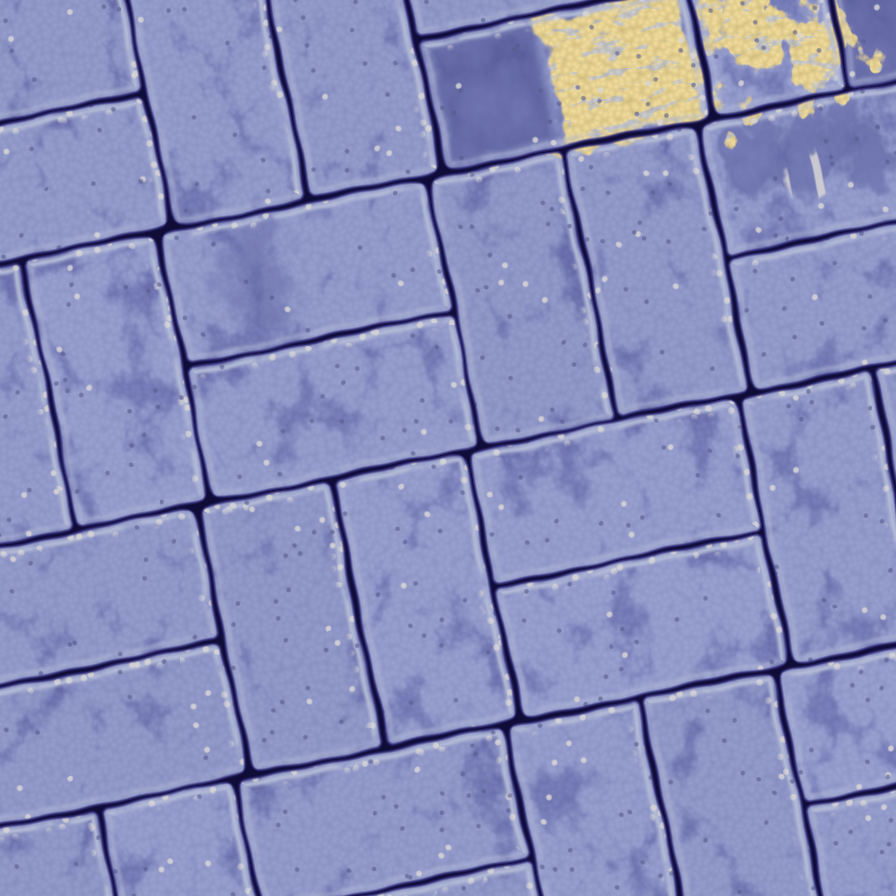
Give the GLSL for this texture, as a Shadertoy shader.

```glsl
// Tilted basketweave of painted blue paving bricks with dark joints and worn patches.

const float CELL = 0.308;    // side of a two-brick block, in canvas heights
const float TILT = 0.2;      // rotation of the paving, in radians
const float STAGGER = 0.06;  // sideways slip of each row, in blocks

const vec3 PAINT  = vec3(0.57, 0.60, 0.79);
const vec3 SHADE  = vec3(0.42, 0.44, 0.68);
const vec3 PALE   = vec3(0.70, 0.73, 0.84);
const vec3 GROOVE = vec3(0.17, 0.15, 0.44);
const vec3 DEEP   = vec3(0.06, 0.05, 0.22);
const vec3 YELLOW = vec3(0.89, 0.81, 0.56);
const vec3 CHIP   = vec3(0.85, 0.84, 0.84);

float hash(vec2 p) {
    return fract(sin(dot(p, vec2(127.1, 311.7))) * 43758.5);
}

// Cellular noise: distance to the nearest point, and that point's random value
vec2 cellular(vec2 p) {
    vec2 base = floor(p), best = vec2(9.0, 0.0);
    for (int j = -1; j <= 1; j++)
    for (int i = -1; i <= 1; i++) {
        vec2 id = base + vec2(i, j);
        vec2 point = id + vec2(hash(id), hash(id + 37.0));
        float dist = length(p - point);
        if (dist < best.x) best = vec2(dist, hash(id + 71.0));
    }
    return best;
}

// Layered cellular noise, averaging about 0.45
float mottle(vec2 p) {
    float sum = 0.0, amp = 0.5;
    for (int i = 0; i < 4; i++) {
        sum += amp * cellular(p).x;
        p = mat2(1.6, 1.2, -1.2, 1.6) * p + 5.3;
        amp *= 0.5;
    }
    return sum / 0.9375;
}

// Scattered round marks; keep is the share of points that show
float flecks(vec2 p, float radius, float keep) {
    vec2 c = cellular(p);
    return smoothstep(radius, radius * 0.4, c.x) * step(1.0 - keep, c.y);
}

float roundBox(vec2 p, vec2 halfSize, float radius) {
    vec2 q = abs(p) - halfSize + radius;
    return length(max(q, 0.0)) + min(max(q.x, q.y), 0.0) - radius;
}

// Rectangular stain with a ragged border
float stain(vec2 p, vec2 center, vec2 halfSize, float ragged, float soft) {
    float d = roundBox(p - center, halfSize, 0.03) + ragged;
    return smoothstep(soft, -soft, d);
}

void mainImage(out vec4 fragColor, in vec2 fragCoord) {
    // Paving coordinates: one unit per block
    vec2 p = fragCoord / iResolution.y - vec2(0.520, 0.497);
    float c = cos(TILT), s = sin(TILT);
    vec2 w = vec2(c * p.x + s * p.y, c * p.y - s * p.x) / CELL;
    w += 0.004 * sin(w.yx * vec2(9.0, 7.0)) + 0.002 * sin(w.yx * vec2(31.0, 37.0));
    w.x -= STAGGER * (floor(w.y) + 1.0);

    // Blocks alternate between lying and standing pairs
    vec2 block = floor(w), f = w - block;
    bool lying = mod(block.x + block.y, 2.0) > 0.5;
    vec2 halfSize = lying ? vec2(0.5, 0.25) : vec2(0.25, 0.5);
    vec2 local = mod(f, 2.0 * halfSize) - halfSize;
    vec2 brick = block * 2.0 + floor(f / (2.0 * halfSize));
    float tint = hash(brick);

    // Signed distance to the brick, with wider joints at block corners
    float gap = 0.008 + 0.005 * hash(brick + 9.0) + 0.002 * sin(w.x * 11.0 + w.y * 13.0);
    vec2 corner = min(f, 1.0 - f);
    float d = roundBox(local, halfSize - gap, 0.02) + 0.012 * exp(-900.0 * dot(corner, corner));
    vec2 inset = halfSize - abs(local);
    float lit = step(0.0, inset.x < inset.y ? local.x : local.y);

    // Mottled paint, darker inside the lit edges
    float m = mottle(w * vec2(5.0, 4.0) + brick * 3.7);
    float grain = cellular(w * 42.0).x - 0.45;
    float shade = 0.8 * smoothstep(0.47, 0.70, m + 0.08 * (tint - 0.5));
    shade += 0.3 * lit * smoothstep(-0.10, -0.03, d) * smoothstep(0.35, 0.6, m);
    vec3 color = mix(PAINT, SHADE, clamp(shade, 0.0, 1.0));
    color += 0.025 * (tint - 0.5) - 0.05 * grain;

    // Dark smears and bare yellow patches
    float rough = m - 0.45;
    float smear = stain(w, vec2(0.23, 1.25), vec2(0.20, 0.22), rough * 0.1, 0.03);
    smear = max(smear, stain(w, vec2(1.75, 1.5), vec2(0.25, 0.5), rough * 0.1, 0.03));
    smear = max(smear, 0.6 * stain(w, vec2(-0.68, 0.75), vec2(0.09, 0.20), rough * 0.3, 0.06));
    smear = max(smear, 0.8 * stain(w, vec2(1.37, 0.82), vec2(0.30, 0.11), rough * 0.5, 0.05));
    color = mix(color, SHADE - 0.04 - 0.15 * rough, smear * 0.9);
    float bare = stain(w, vec2(0.70, 1.24), vec2(0.26, 0.24), rough * 0.15, 0.012);
    bare = max(bare, stain(w, vec2(1.27, 1.33), vec2(0.15, 0.20), rough * 0.9, 0.03));
    float scuff = smoothstep(0.50, 0.62, mottle(w * vec2(9.0, 22.0)));
    color = mix(color, mix(YELLOW, PALE, 0.7 * scuff) - 0.12 * grain, bare);

    // Worn rims, pale chips, drips and dark pits
    float rim = exp(-pow((d + 0.017) / 0.011, 2.0)) * mix(0.45, 0.95, lit);
    color = mix(color, PALE, rim * smoothstep(0.2, 0.5, m + 0.1));
    float chips = flecks(w * 24.0, 0.4, 0.35) * lit * smoothstep(-0.055, -0.015, d);
    chips = max(chips, flecks(w * 15.0 + 4.0, 0.22, 0.05));
    float drip = smoothstep(0.16, 0.08, abs(fract(w.x / 0.12 + 0.92) - 0.5));
    chips = max(chips, drip * stain(w, vec2(1.37, 0.72), vec2(0.09, 0.07), rough * 0.2, 0.02));
    color = mix(color, CHIP, chips * 0.85);
    color = mix(color, SHADE * 0.8, 0.6 * flecks(w * 17.0, 0.2, 0.12));

    // Joints, deepest along their middle
    float blur = max(0.006, 1.0 / (iResolution.y * CELL));
    vec3 joint = mix(GROOVE, DEEP, smoothstep(0.003, 0.011, d));
    color = mix(color, joint, smoothstep(-blur, blur, d));
    fragColor = vec4(clamp(color, 0.0, 1.0), 1.0);
}
```
